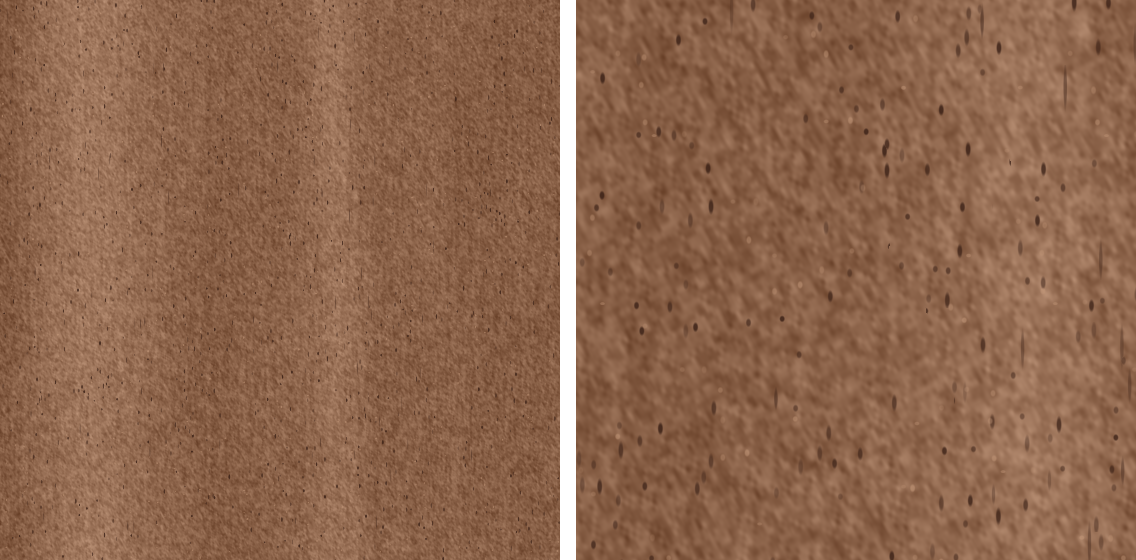
Left: the whole. Right: its middle third, enlarged.
This texture is drawn by a Shadertoy shader. Its source:

```glsl
// Smooth brown hardwood board: broad soft light bands run vertically under a
// fine slanted grain, built from value noise stretched along the fibres.
// Dark pores and pale flecks are ellipses scattered on jittered grids.

const vec3 WOOD_BROWN = vec3(0.547, 0.388, 0.288);
const vec3 TONE_TINT = vec3(1.0, 0.99, 0.95);
const vec3 PORE_BROWN = vec3(0.23, 0.13, 0.09);
const vec3 FLECK_TAN = vec3(0.76, 0.59, 0.47);
const float GRAIN_ANGLE = 0.50;

float hash(vec2 p) {
    return fract(sin(dot(p, vec2(127.1, 311.7))) * 43758.5453);
}

// Value noise centred on zero, from -0.5 to 0.5
float noise(vec2 p) {
    vec2 cell = floor(p);
    vec2 f = fract(p);
    f = f * f * (3.0 - 2.0 * f);
    float low = mix(hash(cell), hash(cell + vec2(1, 0)), f.x);
    float high = mix(hash(cell + vec2(0, 1)), hash(cell + vec2(1, 1)), f.x);
    return mix(low, high, f.y) - 0.5;
}

float band(float x, float centre, float width) {
    float d = (x - centre) / width;
    return exp(-d * d);
}

vec2 rotate(vec2 p, float angle) {
    float c = cos(angle), s = sin(angle);
    return vec2(c * p.x + s * p.y, c * p.y - s * p.x);
}

// Broad light and dark stripes with slowly wandering edges
float figure(vec2 uv) {
    float x = uv.x + 0.035 * noise(vec2(uv.x * 3.0, uv.y * 4.0 + 7.0));
    float tone = 0.068 * band(x, 0.165, 0.095) + 0.062 * band(x, 0.605, 0.045);
    tone -= 0.038 * band(x, 0.0, 0.045) + 0.022 * band(x, 0.42, 0.09);
    tone -= 0.022 * band(x, 0.88, 0.14);
    tone += 0.026 * noise(uv * vec2(11.0, 5.0) + 31.0);
    tone += 0.022 * noise(uv * vec2(28.0, 1.5) + 53.0);
    return tone;
}

// Fine slanted ripples in three sizes crossed by thin upright fibres
float grain(vec2 uv) {
    vec2 p = rotate(uv, GRAIN_ANGLE);
    float ripples = 0.040 * noise(p * vec2(120.0, 60.0) + 41.0);
    ripples += 0.115 * noise(p * vec2(270.0, 140.0));
    ripples += 0.100 * noise(p * vec2(410.0, 270.0) + 17.0);
    float fibres = 0.040 * noise(uv * vec2(270.0, 12.0) + 71.0);
    return ripples + fibres;
}

// One jittered upright ellipse per chosen cell; size holds its half extents
float scatter(vec2 uv, vec2 cells, vec2 size, float density, float seed) {
    vec2 id = floor(uv * cells);
    float chosen = step(hash(id + seed), density);
    vec2 jitter = vec2(hash(id + seed + 3.7), hash(id + seed + 9.2));
    vec2 centre = (id + mix(vec2(0.25), vec2(0.75), jitter)) / cells;
    vec2 extent = size * vec2(1.0, mix(0.35, 1.0, hash(id + seed + 5.1)));
    float d = length((uv - centre) / extent);
    float strength = mix(0.35, 1.0, hash(id + seed + 13.3));
    return chosen * strength * (1.0 - smoothstep(0.5, 1.2, d));
}

void mainImage(out vec4 fragColor, in vec2 fragCoord) {
    vec2 uv = fragCoord / iResolution.xy;
    vec3 color = WOOD_BROWN + TONE_TINT * (figure(uv) + grain(uv));

    // Pores gather in some columns, the long ones beside the light bands
    float columns = clamp(1.0 + 1.6 * noise(vec2(uv.x * 30.0, uv.y * 3.0)), 0.2, 1.8);
    float streaky = 0.15 + band(uv.x, 0.63, 0.08) + 0.4 * band(uv.x, 0.17, 0.12);
    float pores = 0.0;
    for (float layer = 0.0; layer < 2.0; layer++) {
        vec2 shift = layer * vec2(0.0047, 0.0081);
        float seed = 20.0 + layer * 40.0;
        float dashes = scatter(uv + shift, vec2(100, 60), vec2(0.0016, 0.0052),
                               0.075 * columns, seed);
        float streaks = scatter(uv + shift, vec2(120, 22), vec2(0.0012, 0.0140),
                                0.045 * columns * streaky, seed + 110.0);
        pores = max(pores, max(dashes, 0.6 * streaks));
    }
    color = mix(color, PORE_BROWN, 0.85 * pores);

    float flecks = scatter(uv, vec2(130, 100), vec2(0.0016, 0.0026), 0.07, 230.0);
    color = mix(color, FLECK_TAN, 0.6 * flecks);

    fragColor = vec4(clamp(color, 0.0, 1.0), 1.0);
}
```
